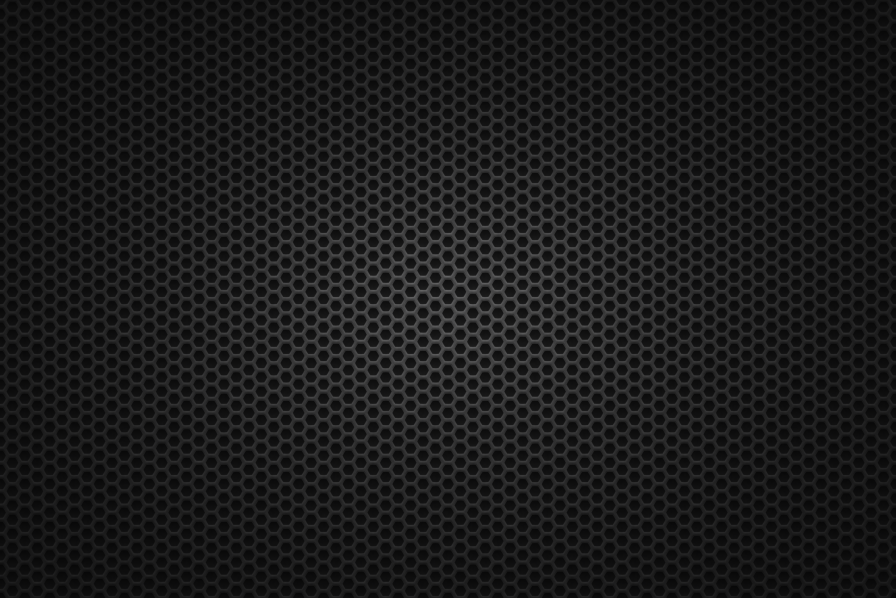
A Shadertoy shader for this pattern:

```glsl
const float COLUMNS = 72.0;        // staggered columns across the width
const float ROWS = 42.0;           // holes down the height
const float HOLE_RADIUS = 0.355;   // apothem, in units of the row pitch
const float EDGE_SOFTNESS = 0.035;
const float ROUNDING = 0.25;       // 0 = sharp hexagon, 1 = circle
const float RIM_WIDTH = 0.055;
const float RIM_STRENGTH = 0.30;
const float GLOW_FALLOFF = 1.75;
const float GRAIN = 0.10;
const float WEAR = 0.09;
const vec3 WEB_DARK = vec3(0.078, 0.078, 0.079);
const vec3 WEB_LIT = vec3(0.292, 0.292, 0.294);
const vec3 HOLE_DARK = vec3(0.042, 0.042, 0.043);
const vec3 HOLE_LIT = vec3(0.082, 0.082, 0.083);
const float SQRT3 = 1.7320508;

vec2 hashGradient(vec2 cell) {
    vec3 h = fract(cell.xyx * vec3(0.1031, 0.1030, 0.0973));
    h += dot(h, h.yzx + 33.33);
    float angle = 6.28318 * fract((h.x + h.y) * h.z);
    return vec2(cos(angle), sin(angle));
}

float gradientNoise(vec2 p) {
    vec2 i = floor(p), f = p - i;
    vec2 u = f * f * f * (f * (f * 6.0 - 15.0) + 10.0);
    vec2 right = vec2(1.0, 0.0), up = vec2(0.0, 1.0);
    float a = dot(hashGradient(i), f);
    float b = dot(hashGradient(i + right), f - right);
    float c = dot(hashGradient(i + up), f - up);
    float d = dot(hashGradient(i + 1.0), f - 1.0);
    return mix(mix(a, b, u.x), mix(c, d, u.x), u.y);
}

// Offset from the nearest centre of a flat-topped hexagon lattice
vec2 hexOffset(vec2 p) {
    vec2 period = vec2(SQRT3, 1.0);
    vec2 a = mod(p, period) - 0.5 * period;
    vec2 b = mod(p - 0.5 * period, period) - 0.5 * period;
    return dot(a, a) < dot(b, b) ? a : b;
}

float hexRadius(vec2 p) {
    vec2 q = abs(p);
    return max(q.y, dot(q, vec2(0.5 * SQRT3, 0.5)));
}

void mainImage(out vec4 fragColor, in vec2 fragCoord) {
    vec2 centered = fragCoord / iResolution.xy - 0.5;
    vec2 p = centered * vec2(COLUMNS * 0.5 * SQRT3, ROWS);
    float pixel = ROWS / iResolution.y;

    // Perforated sheet
    vec2 local = hexOffset(p);
    float radius = mix(hexRadius(local), length(local) * 0.95, ROUNDING);
    float edge = radius - HOLE_RADIUS;
    float blur = max(EDGE_SOFTNESS, 0.7 * pixel);
    float web = smoothstep(-blur, blur, edge);

    // Central light fading to the corners
    float distanceOut = length(2.0 * centered);
    float glow = exp(-GLOW_FALLOFF * pow(distanceOut, 1.5));
    vec3 webColor = mix(WEB_DARK, WEB_LIT, glow);
    vec3 holeColor = mix(HOLE_DARK, HOLE_LIT, glow);

    // Bevel: lower rim catches light, upper inside falls into shadow
    float facing = local.y / max(length(local), 0.001);
    float rimWidth = max(RIM_WIDTH, 0.5 * pixel);
    float rim = exp(-pow((edge - 0.05) / rimWidth, 2.0));
    webColor *= 1.0 - RIM_STRENGTH * rim * facing;
    holeColor *= 1.0 - 0.35 * local.y / HOLE_RADIUS;

    // Uneven finish across cells and fine grain
    vec2 cell = p - local;
    float finish = 1.0 + WEAR * gradientNoise(cell * 0.73 + 91.0);
    finish += GRAIN * gradientNoise(p * 4.7 + 217.0);

    fragColor = vec4(mix(holeColor, webColor, web) * finish, 1.0);
}
```
